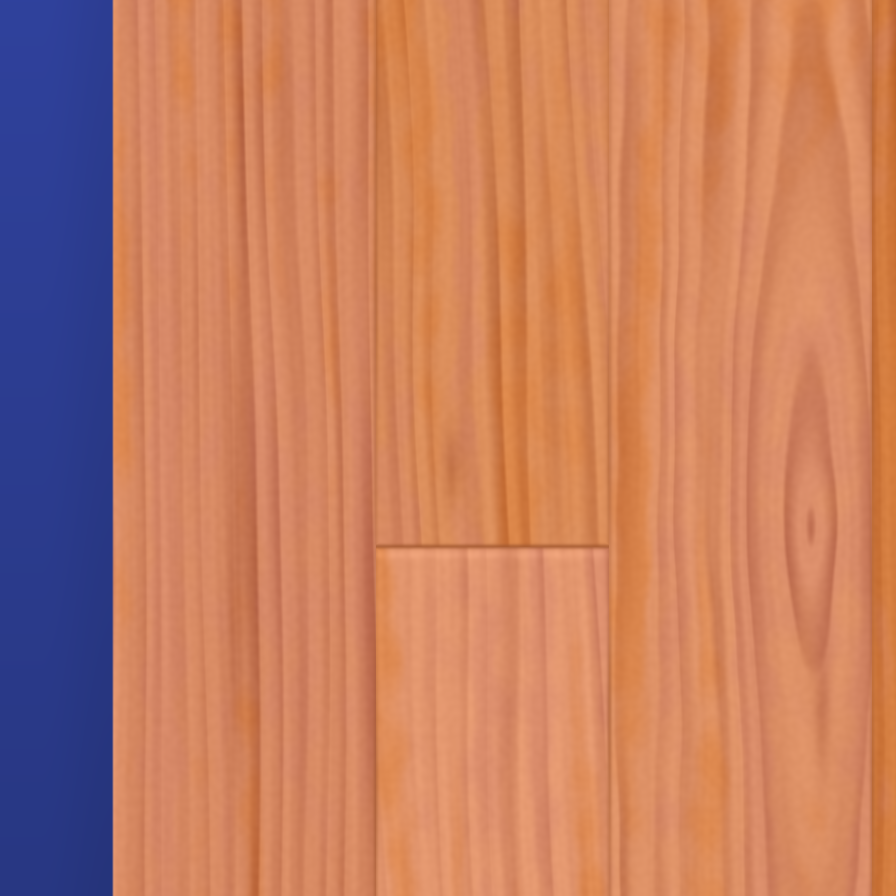
A WebGL 2 fragment shader for this texture:

```glsl
#version 300 es
precision highp float;
// Upright wooden floor planks with wavy grain beside a plain blue border strip.

#define BORDER_WIDTH 0.126
#define PLANK_PITCH 0.2825
#define PLANK_LENGTH 1.8
#define JOINT_HEIGHT 0.39
#define RING_SPACING 0.031
#define RING_DEPTH 0.95
#define SEAM_WIDTH 0.0028
#define KNOT vec2(0.905, 0.41)

uniform vec2 u_resolution;
out vec4 fragColor;

const vec3 BLUE_LOW = vec3(0.155, 0.215, 0.51);
const vec3 BLUE_HIGH = vec3(0.185, 0.255, 0.61);
const vec3 PINK_WOOD = vec3(0.90, 0.60, 0.44);
const vec3 ORANGE = vec3(0.86, 0.50, 0.23);
const vec3 ROSE = vec3(0.84, 0.53, 0.43);
const vec3 RING_SHADE = vec3(0.13, 0.145, 0.12);
const vec3 SEAM_SHADE = vec3(0.64, 0.35, 0.19);
const vec3 PLANK_TINT[4] = vec3[4](
  vec3(0.855, 0.55, 0.395), vec3(0.865, 0.56, 0.36),
  vec3(0.88, 0.58, 0.41), vec3(0.83, 0.49, 0.25));

float hash(vec2 p) {
  vec3 q = fract(p.xyx * vec3(0.1031, 0.1030, 0.0973));
  q += dot(q, q.yzx + 33.33);
  return fract((q.x + q.y) * q.z);
}

// Dot product of a random unit gradient with the offset from its corner
float cornerSlope(vec2 cell, vec2 offset) {
  float angle = 6.2832 * hash(cell);
  return dot(vec2(cos(angle), sin(angle)), offset);
}

float gradientNoise(vec2 p) {
  vec2 i = floor(p), f = p - i;
  vec2 u = f * f * f * (f * (f * 6.0 - 15.0) + 10.0);
  vec2 e = vec2(1.0, 0.0);
  return 1.4 * mix(
    mix(cornerSlope(i, f), cornerSlope(i + e.xy, f - e.xy), u.x),
    mix(cornerSlope(i + e.yx, f - e.yx), cornerSlope(i + e.xx, f - e.xx), u.x), u.y);
}

// Plank edges, with slightly uneven widths
float plankEdge(float i) {
  return BORDER_WIDTH + PLANK_PITCH * i + 0.0125 * sin(2.0944 * i);
}

float smudge(vec2 p, vec2 centre, vec2 size) {
  vec2 d = (p - centre) / size;
  return exp(-dot(d, d));
}

// Growth rings: a slow rise to a dark line, then a quick fall
float ringLine(float t, float seed) {
  float f = fract(t);
  float strength = 0.25 + 0.75 * hash(vec2(floor(t) + 40.0, seed));
  return strength * smoothstep(0.2, 0.82, f) * (1.0 - smoothstep(0.82, 1.0, f));
}

// Distance across the grain; one plank flows around a knot
float grainAcross(vec2 p, float column, float seed) {
  float sway = gradientNoise(vec2(p.x * 5.0, p.y * 2.2) + seed);
  if (column == 2.0) {
    vec2 d = p - KNOT;
    d.y *= 0.24 / (1.0 + 2.0 * abs(d.y));
    return length(d) + 0.009 * sway + 0.003 * gradientNoise(p * vec2(14.0, 9.0));
  }
  float slant = column == 1.0 ? 0.045 : 0.015;
  return p.x + slant * p.y + 0.012 * sway;
}

vec3 woodColor(vec2 p, float column, float row) {
  float seed = 7.0 + 13.0 * column + 5.0 * row;
  float lowerBoard = column == 1.0 && row < 0.0 ? 1.0 : 0.0;
  float across = grainAcross(p, column, seed);
  vec3 color = mix(PLANK_TINT[int(column)], PINK_WOOD, lowerBoard);

  // Broad colour streaks and soft mottling
  float streak = gradientNoise(vec2(across * 19.0, p.y * 1.3) + seed);
  float mottle = gradientNoise(p * vec2(34.0, 17.0) + seed);
  color = mix(color, ORANGE, 0.55 * smoothstep(0.0, 0.6, streak + 0.3 * mottle));
  color = mix(color, ROSE, 0.45 * smoothstep(0.1, 0.6, -streak + 0.4 * mottle));

  // Main rings and finer lines between them
  float spacing = RING_SPACING * (column == 0.0 ? 0.85 : 1.0);
  float t = across / spacing + 0.6 * gradientNoise(vec2(across * 22.0, p.y * 0.7) + seed);
  float fade = 0.8 + 0.5 * gradientNoise(vec2(across * 30.0, p.y * 4.0) + seed);
  float rings = ringLine(t, seed) * fade * mix(1.0, 0.7, lowerBoard);
  float fine = gradientNoise(vec2(across * 120.0, p.y * 2.5) + seed);
  color -= RING_SHADE * (RING_DEPTH * rings + 0.16 * fine);

  // Dark flecks in the heartwood
  float flecks = smudge(p, vec2(0.505, 0.48), vec2(0.010, 0.045))
    + smudge(p, vec2(0.918, 0.20), vec2(0.009, 0.07))
    + smudge(p, vec2(0.266, 0.38), vec2(0.009, 0.26));
  color -= RING_SHADE * 0.65 * flecks;
  return color + 0.012 * gradientNoise(p * 110.0);
}

void main() {
  vec2 p = gl_FragCoord.xy / u_resolution;
  float pixel = 1.0 / min(u_resolution.x, u_resolution.y);
  float seamWidth = max(SEAM_WIDTH, pixel);

  // Find the plank and darken the seams between planks
  float column = 0.0, seam = 0.0;
  for (float i = 1.0; i < 4.0; i++) {
    float d = p.x - plankEdge(i);
    column += step(0.0, d);
    float wear = 0.4 + 0.3 * gradientNoise(vec2(i * 9.3, p.y * 5.0));
    seam = max(seam, wear * exp(-d * d / (seamWidth * seamWidth)));
  }

  // Staggered end joints
  float along = (p.y - JOINT_HEIGHT - 0.68 * (column - 1.0)) / PLANK_LENGTH;
  float row = floor(along);
  float end = (along - round(along)) * PLANK_LENGTH;
  seam = max(seam, 0.75 * exp(-end * end / (seamWidth * seamWidth)));
  vec3 wood = mix(woodColor(p, column, row), SEAM_SHADE, seam);
  wood += 0.035 * smudge(vec2(0.0, end), vec2(0.0, -0.009), vec2(1.0, 0.005));

  // Blue border with a pale wooden lip
  float lip = p.x - BORDER_WIDTH;
  wood += 0.05 * exp(-abs(lip) / 0.006);
  vec3 blue = mix(BLUE_LOW, BLUE_HIGH, p.y) * (1.0 - 0.06 * smoothstep(-0.08, 0.0, lip));
  float soft = max(0.0015, pixel);
  fragColor = vec4(clamp(mix(blue, wood, smoothstep(-soft, soft, lip)), 0.0, 1.0), 1.0);
}
```
